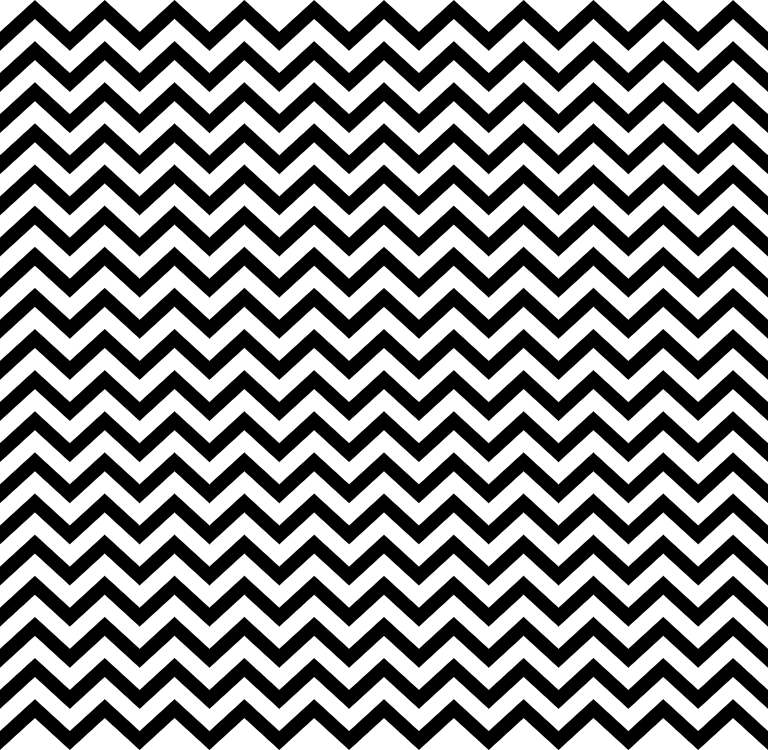
This pattern is drawn by a WebGL 1 fragment shader. Its source:

```glsl
precision highp float;
// Black chevron bands on white: a triangle wave shifts each column down,
// and the nearest of a fixed number of stacked bands is then measured
// by its distance. The stack fits the canvas from top to bottom.

uniform vec2 u_resolution;

#define WAVES 11.0       // zigzags across the canvas
#define BANDS 18.0       // bands down the canvas
#define RISE 0.776       // peak to valley height, in band pitches
#define THICKNESS 0.46   // vertical band thickness, in band pitches
#define INK vec3(0.0)
#define PAPER vec3(1.0)

// Triangle wave with period 1: one at whole numbers, zero halfway between
float triangleWave(float x) {
  return abs(2.0 * fract(x) - 1.0);
}

// Vertical distance to the nearest band, in pitches; negative inside.
// The band index is clamped so that no partial bands appear at the borders.
float bandDistance(float x, float depth) {
  float center = depth - RISE * triangleWave(x) - 0.5 * THICKNESS;
  float band = clamp(floor(center + 0.5), 0.0, BANDS - 1.0);
  return abs(center - band) - 0.5 * THICKNESS;
}

void main() {
  vec2 uv = gl_FragCoord.xy / u_resolution;
  float aspect = u_resolution.x / u_resolution.y;

  // Pitch in canvas heights, so the whole stack spans the height exactly
  float pitch = 1.0 / (BANDS - 1.0 + RISE + THICKNESS);
  float vertical = bandDistance(uv.x * WAVES, (1.0 - uv.y) / pitch) * pitch;

  // Turn the vertical distance into one perpendicular to the slanted edge
  float slope = 2.0 * RISE * pitch * WAVES / aspect;
  float dist = vertical * inversesqrt(1.0 + slope * slope);

  // Edge ramp one pixel wide
  float coverage = clamp(0.5 - dist * u_resolution.y, 0.0, 1.0);
  gl_FragColor = vec4(mix(PAPER, INK, coverage), 1.0);
}
```
